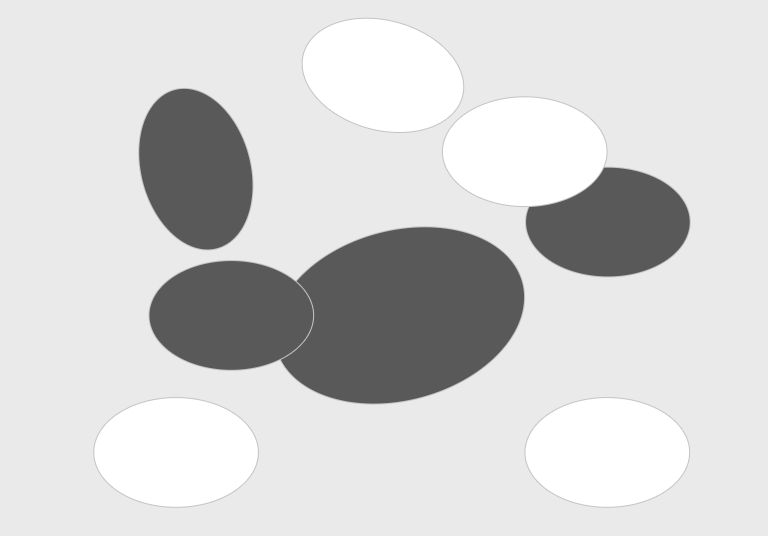
Give the GLSL for this background, as a Shadertoy shader.

```glsl
#define BACKDROP vec3(0.918)
#define DARK_FILL vec3(0.349)
#define LIGHT_FILL vec3(1.0)
#define RIM_COLOR vec3(0.77)
#define RIM_WIDTH 0.0019
#define RADII vec2(0.1536, 0.1024)
#define DARK_COUNT 4
#define OVAL_COUNT 8

// Each oval: centre in canvas heights, tilt in degrees, scale.
// Dark ovals come first; later ovals cover earlier ones.
const vec4 OVALS[OVAL_COUNT] = vec4[OVAL_COUNT](
    vec4( 0.0285, -0.0885,  15.0, 1.551),
    vec4(-0.2849, -0.0885,   0.0, 1.0),
    vec4(-0.3510,  0.1844, 105.0, 1.0),
    vec4( 0.4177,  0.0857,   0.0, 1.0),
    vec4(-0.0020,  0.3594, -15.0, 1.0),
    vec4( 0.2626,  0.2170,   0.0, 1.0),
    vec4(-0.3879, -0.3441,   0.0, 1.0),
    vec4( 0.4166, -0.3441,   0.0, 1.0)
);

vec2 rotate(vec2 p, float angle) {
    float c = cos(angle), s = sin(angle);
    return vec2(c * p.x - s * p.y, s * p.x + c * p.y);
}

// Signed distance to an ellipse, accurate near its boundary
float ellipseDistance(vec2 p, vec2 radii) {
    float level = max(length(p / radii), 1e-3);
    float slope = max(length(p / (radii * radii)), 1e-3);
    return level * (level - 1.0) / slope;
}

float coverage(float dist, float pixel) {
    return clamp(0.5 - dist / pixel, 0.0, 1.0);
}

void mainImage(out vec4 fragColor, in vec2 fragCoord) {
    vec2 p = (fragCoord - 0.5 * iResolution.xy) / iResolution.y;
    float pixel = 1.0 / iResolution.y;
    vec3 color = BACKDROP;

    for (int i = 0; i < OVAL_COUNT; i++) {
        vec4 oval = OVALS[i];
        vec2 local = rotate(p - oval.xy, -radians(oval.z));
        float dist = ellipseDistance(local, RADII * oval.w);

        // Weigh the layers below, the rim and the fill by their coverage
        float outer = coverage(dist - 0.5 * RIM_WIDTH, pixel);
        float inner = coverage(dist + 0.5 * RIM_WIDTH, pixel);
        vec3 fill = i < DARK_COUNT ? DARK_FILL : LIGHT_FILL;
        color = color * (1.0 - outer) + RIM_COLOR * (outer - inner) + fill * inner;
    }

    fragColor = vec4(color, 1.0);
}
```
